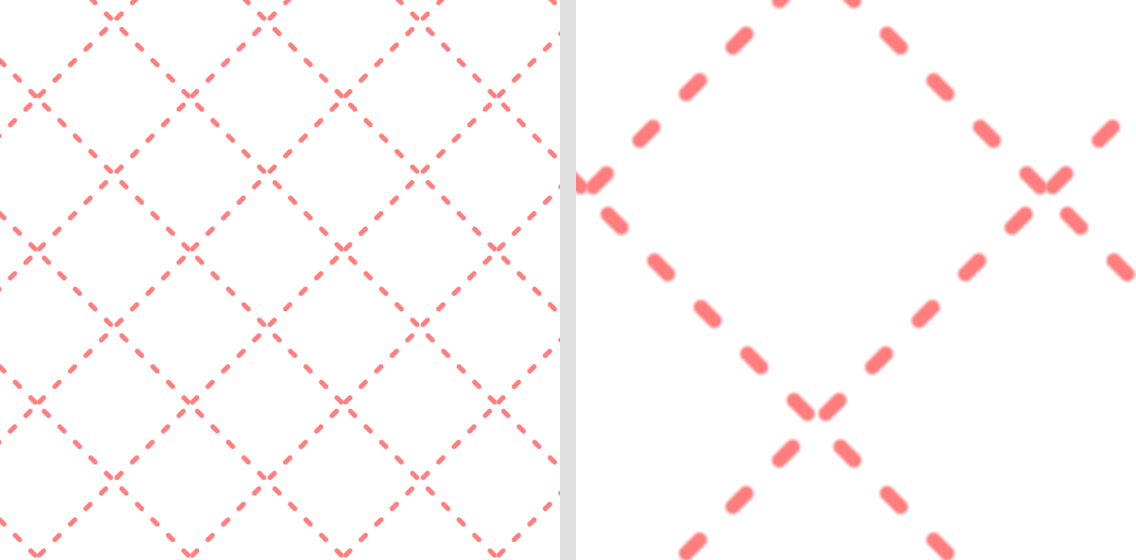
Left, the full canvas; right, a detail of the centre.
Reproduce this pattern procedurally as a WebGL 2 fragment shader.

```glsl
#version 300 es
precision highp float;

#define REPEATS 3.657
#define ORIGIN vec2(0.0664, 0.0048)
#define DASH_COUNT 10.0
#define DASH_FIRST 0.0602
#define DASH_STEP 0.1013
#define DASH_HALF_LENGTH 0.0205
#define DASH_RADIUS 0.0157
#define EDGE_SOFTNESS 0.0062
#define SEAM 0.02
#define PAPER vec3(1.0)
#define CORAL vec3(1.0, 0.49, 0.49)

uniform vec2 u_resolution;
out vec4 fragColor;

// Signed distance to a round-ended dash lying along x.
float dashDistance(vec2 p) {
    p.x = max(abs(p.x) - DASH_HALF_LENGTH, 0.0);
    return length(p) - DASH_RADIUS;
}

// Distance to the dashed diagonals, in cell units with y pointing down.
float latticeDistance(vec2 cell) {
    // Mirror across, so both diagonals become one zigzag.
    float across = abs(fract(cell.x + 0.5) - 0.5);
    // The seam sits in the gap before the first dash.
    float down = fract(cell.y - SEAM) + SEAM;
    float unfolded = down < 0.5 ? across : 1.0 - across;

    // Nearest dash; the spacing restarts at each cell.
    float along = 0.5 * (unfolded + down);
    float index = clamp(round((along - DASH_FIRST) / DASH_STEP), 0.0, DASH_COUNT - 1.0);
    float centre = DASH_FIRST + index * DASH_STEP;
    return dashDistance(vec2((along - centre) * sqrt(2.0), (unfolded - down) / sqrt(2.0)));
}

void main() {
    vec2 uv = gl_FragCoord.xy / u_resolution.y;
    vec2 cell = (uv - ORIGIN) * REPEATS * vec2(1.0, -1.0);

    // Soft edge, never narrower than the pixel grid allows.
    float edge = max(EDGE_SOFTNESS, 0.75 * REPEATS / u_resolution.y);
    float ink = 1.0 - smoothstep(-edge, edge, latticeDistance(cell));
    fragColor = vec4(mix(PAPER, CORAL, ink), 1.0);
}
```
